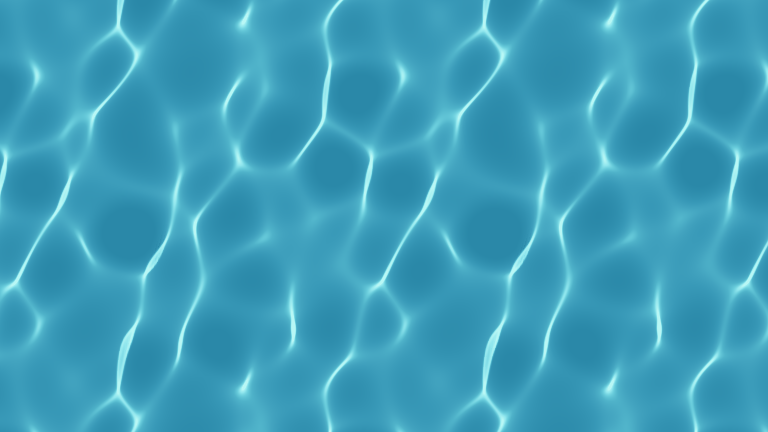
Give the GLSL for this texture, as a Shadertoy shader.

```glsl
// Sunlit pool water: thin bright caustic lines over soft blue, repeating as a tile

const float TAU = 6.2831853;
const float TILE = 0.847;   // tile size in canvas heights
const float STEP = 0.009;   // spacing of the traced light rays

// Whole waves per tile, mostly running sideways so the lines stand upright
const int WAVES = 15;
const vec2 WAVE[WAVES] = vec2[](
    vec2(2, -1), vec2(3, -1), vec2(4, -2), vec2(5, -1), vec2(4, 1),
    vec2(5, -3), vec2(6, -2), vec2(7, -1), vec2(6, 2), vec2(7, -4),
    vec2(3, -4), vec2(2, 5), vec2(1, -5), vec2(3, 3), vec2(4, -6));

// Sideways shift of a ray refracted at s; bend holds the slopes xx, xy, yy
vec2 refractRay(vec2 s, out vec3 bend) {
    vec2 shift = vec2(0.0);
    bend = vec3(0.0);
    for (int i = 0; i < WAVES; i++) {
        vec2 k = WAVE[i] * TAU / TILE;
        float len = length(k);
        vec2 dir = k / len;
        float strength = 0.165 + 0.115 * dir.x * dir.x;
        float phase = dot(k, s) + 2.4 * float(i * i) + 1.3 * float(i);
        shift += dir * sin(phase) * strength / len;
        bend += vec3(dir.x * dir.x, dir.x * dir.y, dir.y * dir.y) * cos(phase) * strength;
    }
    return shift;
}

// Light reaching p: each ray lands as a soft spot stretched by the local bend
float caustics(vec2 p) {
    vec3 bend;
    vec2 center = floor((p - 0.7 * refractRay(p, bend)) / STEP + 0.5);
    float spot = 0.36 * STEP * STEP;
    float light = 0.0;
    for (int y = -5; y <= 5; y++) {
        for (int x = -5; x <= 5; x++) {
            vec2 source = (center + vec2(x, y)) * STEP;
            vec2 d = p - source - refractRay(source, bend);
            vec3 j = bend + vec3(1.0, 0.0, 1.0);
            // Spot covariance, with a small floor that smooths the edges
            float xx = spot * (j.x * j.x + j.y * j.y) + 2.8e-6;
            float yy = spot * (j.y * j.y + j.z * j.z) + 2.8e-6;
            float xy = spot * j.y * (j.x + j.z);
            float area = xx * yy - xy * xy;
            float q = (yy * d.x * d.x - 2.0 * xy * d.x * d.y + xx * d.y * d.y) / area;
            light += exp(-0.5 * q) * inversesqrt(area);
        }
    }
    return light * STEP * STEP / TAU;
}

float ramp(float a, float b, float x) {
    return clamp((x - a) / (b - a), 0.0, 1.0);
}

// Deep blue through turquoise to pale cyan, by brightness in stops
vec3 waterColor(float stops) {
    vec3 c = mix(vec3(0.165, 0.535, 0.66), vec3(0.22, 0.60, 0.72), ramp(-1.5, -0.45, stops));
    c = mix(c, vec3(0.26, 0.64, 0.75), ramp(-0.45, 0.12, stops));
    c = mix(c, vec3(0.31, 0.70, 0.79), ramp(0.12, 0.8, stops));
    c = mix(c, vec3(0.41, 0.80, 0.86), ramp(0.8, 1.45, stops));
    c = mix(c, vec3(0.56, 0.90, 0.93), ramp(1.45, 2.15, stops));
    return mix(c, vec3(0.72, 0.97, 0.96), ramp(2.15, 3.2, stops));
}

void mainImage(out vec4 fragColor, in vec2 fragCoord) {
    vec2 p = fragCoord / iResolution.y;
    float stops = log2(max(caustics(p), 0.05));
    fragColor = vec4(waterColor(stops), 1.0);
}
```
